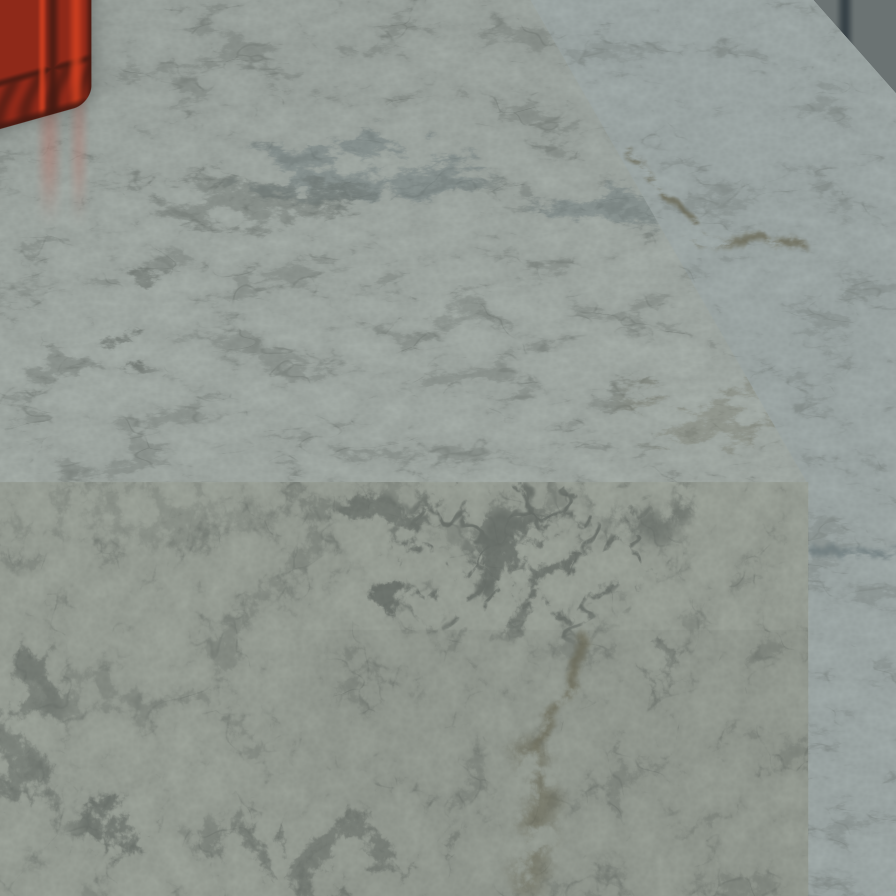
This texture is drawn by a WebGL 2 fragment shader. Its source:

```glsl
#version 300 es
precision highp float;
uniform vec2 u_resolution;
out vec4 fragColor;

const vec3 STONE = vec3(0.603, 0.633, 0.613);
const vec3 FRONT = vec3(0.578, 0.603, 0.568);
const vec3 COOL = vec3(0.6, 0.638, 0.632);
const vec3 DARK = vec3(0.38, 0.405, 0.385);
const vec3 SLATE = vec3(0.42, 0.475, 0.485);
const vec3 OCHRE = vec3(0.41, 0.4, 0.32);
const vec3 MAROON = vec3(0.26, 0.1, 0.07);

vec2 hash2(vec2 p) {
  return fract(sin(vec2(dot(p, vec2(127.1, 311.7)), dot(p, vec2(269.5, 183.3)))) * 43758.5);
}

// Distances to the two nearest cell points
vec2 cellular(vec2 p) {
  vec2 id = floor(p), f = fract(p), near = vec2(2);
  for (int i = 0; i < 9; i++) {
    vec2 o = vec2(i % 3 - 1, i / 3 - 1);
    float d = length(o + hash2(id + o) - f);
    near = d < near.x ? vec2(d, near.x) : vec2(near.x, min(near.y, d));
  }
  return near;
}

vec2 ripple(vec2 p) {
  return sin(p.yx * 1.7 + 1.0) * 0.3 + sin(p.yx * 4.1 + p * 1.3) * 0.14 + sin(p.yx * 9.7 - p * 3.1) * 0.06;
}

float mottle(vec2 p) {
  float sum = 0.0, amp = 0.434;
  for (int i = 0; i < 5; i++) {
    sum += amp * cellular(p + ripple(p)).x;
    p = mat2(1.6, 1.2, -1.2, 1.6) * p + 7.3;
    amp *= 0.6;
  }
  return sum;
}

// Ragged patch: centre in xy, radii in zw
float stain(vec2 p, vec4 s, float n) {
  vec2 d = (p - s.xy) / s.zw;
  float m = exp(-dot(d, d));
  return smoothstep(0.5, 0.95, m + (n - 0.45) * 3.6) * smoothstep(0.08, 0.5, m);
}

// Broken crack from s.xy to s.zw
float vein(vec2 p, vec4 s, float width, float n) {
  vec2 d = s.zw - s.xy;
  p -= s.xy;
  float t = clamp(dot(p, d) / dot(d, d), 0.0, 1.0);
  return smoothstep(width, 0.0, length(p - d * t)) * smoothstep(0.3, 0.52, n);
}

float roundBox(vec2 p, vec2 halfSize, float r) {
  vec2 d = abs(p) - halfSize + r;
  return length(max(d, 0.0)) + min(max(d.x, d.y), 0.0) - r;
}

float band(float x, float centre, float width) {
  return smoothstep(width, 0.0, abs(x - centre));
}

// Clouds, crumbs and thin cell-edge veins
vec3 marble(vec3 base, vec2 q, float n, float strength) {
  vec2 c = cellular(q * 0.8 + ripple(q * 1.7) * 1.5);
  float line = smoothstep(0.13, 0.0, c.y - c.x) * smoothstep(0.42, 0.58, n);
  vec3 col = base * (1.0 - (n - 0.43) * 0.22 * strength);
  return mix(col, DARK, strength * (0.24 * line + 0.26 * smoothstep(0.53, 0.64, n)));
}

vec3 topSurface(vec2 uv, vec2 w, float n, vec2 q) {
  vec3 col = marble(STONE * mix(1.015, 0.985, smoothstep(0.6, 1.0, uv.y)), q, n, 0.8);
  float blue = max(stain(w, vec4(0.41, 0.815, 0.15, 0.045), n), stain(w, vec4(0.68, 0.765, 0.08, 0.025), n));
  col = mix(col, SLATE, 0.4 * blue);
  float dark = 0.3 * stain(w, vec4(0.28, 0.77, 0.13, 0.04), n);
  dark = max(dark, 0.5 * stain(w, vec4(0.135, 0.615, 0.035, 0.028), n));
  dark = max(dark, 0.28 * stain(w, vec4(0.06, 0.59, 0.06, 0.025), n));
  dark = max(dark, 0.45 * stain(w, vec4(0.16, 0.69, 0.022, 0.016), n));
  dark = max(dark, 0.22 * stain(w, vec4(0.51, 0.655, 0.05, 0.03), n));
  col = mix(col, DARK, dark);
  col = mix(col, OCHRE, 0.22 * stain(w, vec4(0.8, 0.54, 0.1, 0.05), n));
  // Red reflection below the bottle
  float glow = band(uv.x, 0.055, 0.018) + 0.8 * band(uv.x, 0.088, 0.014);
  return mix(col, vec3(0.7, 0.48, 0.44), 0.5 * glow * smoothstep(0.74, 0.83, uv.y));
}

vec3 frontFace(vec2 uv, vec2 w, float n, vec2 q) {
  vec3 col = marble(FRONT, q, n, 0.85);
  vec2 c = cellular(w * 21.0 + ripple(q * 2.0));
  float mesh = smoothstep(0.22, 0.04, c.y - c.x) * smoothstep(0.38, 0.52, n);
  float dark = mesh * stain(w, vec4(0.58, 0.385, 0.15, 0.09), 0.6);
  // Curl near the upper right
  float curl = band(length(w - vec2(0.715, 0.455)), 0.048, 0.025);
  dark = max(dark, 0.8 * curl * smoothstep(0.32, 0.5, n));
  dark = max(dark, 0.9 * stain(w, vec4(0.585, 0.375, 0.06, 0.05), n));
  dark = max(dark, stain(w, vec4(0.435, 0.335, 0.03, 0.024), n));
  dark = max(dark, 0.8 * stain(w, vec4(0.42, 0.425, 0.05, 0.018), n));
  dark = max(dark, 0.8 * stain(w, vec4(0.13, 0.08, 0.045, 0.035), n));
  dark = max(dark, 0.6 * stain(w, vec4(0.025, 0.18, 0.04, 0.1), n));
  dark = max(dark, 0.6 * stain(w, vec4(0.37, 0.05, 0.12, 0.045), n));
  dark = max(dark, 0.5 * stain(w, vec4(0.73, 0.26, 0.03, 0.035), n));
  dark = max(dark, 0.25 * stain(w, vec4(0.15, 0.43, 0.2, 0.05), n));
  col = mix(col, DARK, 0.75 * dark);
  float rust = max(vein(w, vec4(0.65, 0.29, 0.6, 0.16), 0.012, n), 0.8 * vein(w, vec4(0.6, 0.16, 0.595, 0.02), 0.035, n));
  col = mix(col, OCHRE, 0.6 * rust);
  // Faint joint between slabs
  return col * (1.0 - 0.03 * smoothstep(0.298, 0.296, uv.y) * smoothstep(0.28, 0.36, uv.x));
}

vec3 sideSurface(vec2 w, float n, vec2 q) {
  vec3 col = marble(COOL, q, n, 0.6);
  float crack = max(vein(w, vec4(0.7, 0.83, 0.79, 0.74), 0.008, n), vein(w, vec4(0.77, 0.735, 0.89, 0.725), 0.01, n));
  col = mix(col, OCHRE, 0.7 * crack);
  return mix(col, SLATE, 0.7 * vein(w, vec4(0.9, 0.392, 1.0, 0.38), 0.01, n));
}

vec3 redGlass(vec2 b) {
  float streak = sin(b.x * 210.0 + 2.0 * sin(b.y * 60.0)) * 0.3 + 0.3;
  vec3 col = mix(vec3(0.56, 0.16, 0.1), MAROON, smoothstep(0.912, 0.9, b.y) * streak);
  col = mix(col, MAROON, 0.8 * max(band(b.x, 0.059, 0.01), band(b.y, 0.907, 0.007)));
  col = mix(col, vec3(0.85, 0.26, 0.13), 0.75 * max(band(b.x, 0.085, 0.011), band(b.x, 0.047, 0.006)));
  return mix(col, MAROON, 0.85 * max(band(b.x, 0.102, 0.008), band(b.y, 0.857, 0.01)));
}

void main() {
  vec2 uv = gl_FragCoord.xy / u_resolution;
  float px = 0.8 / min(u_resolution.x, u_resolution.y);
  // Plane masks
  float front = smoothstep(-px, px, 0.462 - uv.y) * smoothstep(px, -px, uv.x - 0.902);
  float slant = uv.x - 0.592 - (1.0 - uv.y) * 0.573;
  float side = smoothstep(-px, px, uv.y < 0.462 ? uv.x - 0.902 : slant);
  vec2 q = uv * (front > 0.5 ? vec2(15, 14) : vec2(11, 23));
  float n = mottle(q);
  vec2 w = uv + ripple(uv * 24.0) * 0.018 + ripple(uv * 90.0) * 0.006;
  vec3 col = mix(topSurface(uv, w, n, q), sideSurface(w, n, q), side);
  col = mix(col, frontFace(uv, w, n, q), front);
  col *= 0.98 + 0.04 * cellular(uv * 130.0).x;
  // Shadowed wall in the far corner
  vec3 wall = mix(vec3(0.42, 0.45, 0.45), vec3(0.22, 0.26, 0.28), band(uv.x, 0.943, 0.012));
  col = mix(col, wall, smoothstep(-px, px, uv.y - 1.0 + (uv.x - 0.908) * 1.13));
  // Bottle with a soft contact shadow
  vec2 b = vec2(uv.x, uv.y - 0.28 * uv.x);
  float d = roundBox(b - vec2(0, 1.1), vec2(0.102, 0.244), 0.02);
  col *= 1.0 - 0.18 * exp(-max(d, 0.0) * 80.0);
  fragColor = vec4(mix(col, redGlass(b), smoothstep(px, -px, d)), 1);
}
```
